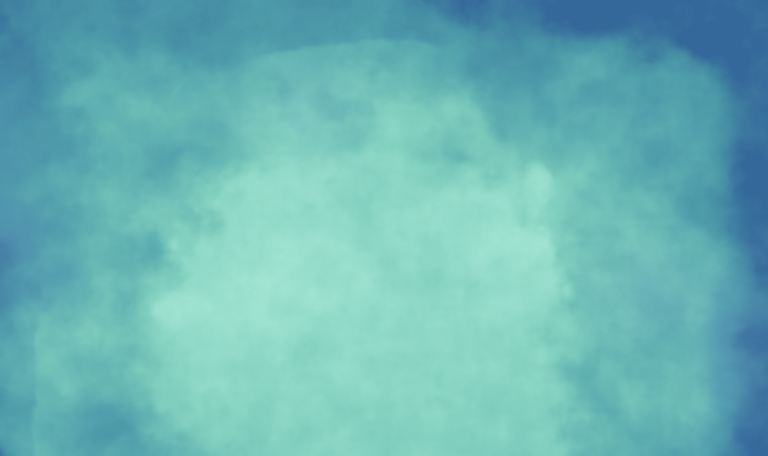
Give the GLSL for this background, as a Shadertoy shader.

```glsl
// Soft watercolour backdrop: a pale mint cloud over teal washes and a blue rim.
// Noise-warped shapes build one tone field, which a colour ramp turns into paint;
// cool tints, mottling and a faint woven grain finish it.

#define WARP_AMOUNT 0.12
#define CLOUD_WARP 0.11
#define FINE_WARP 0.065
#define MOTTLE 0.25
#define FINE_MOTTLE 0.17
#define GRAIN 0.018
#define BASE_TONE 0.47
#define BODY_TONE 0.70
#define CLOUD_TONE 0.94
#define COOL_TINT vec3(0.39, 0.62, 0.75)

float hash(vec2 cell) {
    vec3 h = fract(vec3(cell.xyx) * 0.1031);
    h += dot(h, h.yzx + 33.33);
    return fract((h.x + h.y) * h.z);
}

float noise(vec2 p) {
    vec2 i = floor(p), f = fract(p);
    f = f * f * (3.0 - 2.0 * f);
    vec2 e = vec2(0.0, 1.0);
    return mix(mix(hash(i), hash(i + e.yx), f.x),
               mix(hash(i + e.xy), hash(i + e.yy), f.x), f.y);
}

float fbm(vec2 p) {
    float sum = 0.0, gain = 0.5;
    for (int i = 0; i < 4; i++) {
        sum += gain * noise(p);
        p = mat2(1.6, 1.2, -1.2, 1.6) * p + 7.3;
        gain *= 0.5;
    }
    return sum / 0.9375;
}

// Centred noise vector that bends the wash edges
vec2 bend(vec2 p) {
    return vec2(fbm(p + 3.1), fbm(p + 21.7)) - 0.5;
}

// Gaussian pool of pigment or light
float pool(vec2 uv, vec2 center, vec2 radius) {
    vec2 v = (uv - center) / radius;
    return exp(-dot(v, v));
}

vec3 paint(float tone) {
    vec3 c = vec3(0.205, 0.405, 0.605);
    c = mix(c, vec3(0.27, 0.55, 0.64), clamp(tone / 0.25, 0.0, 1.0));
    c = mix(c, vec3(0.31, 0.62, 0.67), clamp((tone - 0.25) / 0.17, 0.0, 1.0));
    c = mix(c, vec3(0.39, 0.71, 0.70), clamp((tone - 0.42) / 0.20, 0.0, 1.0));
    c = mix(c, vec3(0.49, 0.80, 0.74), clamp((tone - 0.62) / 0.18, 0.0, 1.0));
    c = mix(c, vec3(0.58, 0.86, 0.79), clamp((tone - 0.80) / 0.18, 0.0, 1.0));
    return mix(c, vec3(0.66, 0.91, 0.84), clamp((tone - 0.98) / 0.17, 0.0, 1.0));
}

void mainImage(out vec4 fragColor, in vec2 fragCoord) {
    vec2 uv = fragCoord / iResolution.xy;
    vec2 p = vec2(uv.x * iResolution.x / iResolution.y, uv.y);
    vec2 broad = bend(p * 5.0), fine = bend(p * 15.0);
    vec2 q = uv + WARP_AMOUNT * broad + FINE_WARP * fine;
    vec2 side = uv + 0.04 * broad + 0.02 * fine;

    // Teal sheet, open to deep blue at the sides and the upper right corner
    float corner = (q.x - 0.73) * 0.5 + q.y - 1.0;
    float sheet = smoothstep(-0.09, 0.13, q.x)
                * (1.0 - smoothstep(0.91, 0.98, side.x))
                * (1.0 - smoothstep(-0.14, 0.01, corner))
                * (1.0 - 0.35 * smoothstep(0.82, 1.05, q.y));
    float tone = BASE_TONE * sheet;

    // Broad lighter washes around the cloud
    tone += 0.12 * pool(q, vec2(0.17, 0.75), vec2(0.10, 0.18));
    tone += 0.18 * pool(q, vec2(0.89, 0.30), vec2(0.09, 0.22));
    tone += 0.17 * pool(q, vec2(0.10, 0.29), vec2(0.09, 0.18));
    tone += 0.16 * pool(q, vec2(0.02, 0.10), vec2(0.06, 0.22));
    tone += 0.10 * smoothstep(0.044, 0.054, side.x) * (1.0 - smoothstep(0.25, 0.4, uv.y))
          * (1.0 - smoothstep(0.06, 0.16, uv.x));
    float body = 1.0 - smoothstep(0.6, 1.12, length((q - vec2(0.50, 0.35)) / vec2(0.46, 0.53)));
    tone = mix(tone, max(tone, BODY_TONE), body);

    // Upper veil: low arched rim, slanted right side, faded left side
    float rim = 0.917 - 1.7 * (side.x - 0.5) * (side.x - 0.5) - side.y;
    float slant = 0.573 + 0.4 * (0.91 - side.y) - side.x;
    float veil = smoothstep(-0.006, 0.012, rim) * smoothstep(-0.01, 0.025, slant)
               * smoothstep(0.27, 0.35, side.x) * smoothstep(0.45, 0.75, uv.y);
    tone += 0.13 * veil;

    // Pale cloud: broad ragged shoulders, softer and stretched towards the lower edge
    vec2 c = uv + CLOUD_WARP * broad + FINE_WARP * fine - vec2(0.485, 0.29);
    c.y *= c.y < 0.0 ? 0.7 : 1.0;
    vec2 lobe = pow(abs(c) / vec2(0.265, 0.37), vec2(2.8));
    float reach = pow(lobe.x + lobe.y, 1.0 / 2.8);
    reach -= 0.14 * pool(uv, vec2(0.71, 0.62), vec2(0.03, 0.05));
    float low = 1.0 - smoothstep(0.0, 0.45, uv.y);
    float cloud = 1.0 - smoothstep(0.91 - 0.25 * low, 1.03 + 0.08 * low, reach);
    tone = mix(tone, CLOUD_TONE - 0.09 * low, cloud);

    // Highlights
    tone += 0.14 * pool(q, vec2(0.36, 0.36), vec2(0.12, 0.13));
    tone += 0.12 * pool(q, vec2(0.70, 0.50), vec2(0.05, 0.08));
    tone += 0.10 * pool(q, vec2(0.76, 0.61), vec2(0.06, 0.07));
    tone += 0.13 * pool(q, vec2(0.19, 0.53), vec2(0.03, 0.05));

    // Darker pools of pigment
    tone -= 0.13 * pool(q, vec2(0.26, 0.92), vec2(0.08, 0.07));
    tone -= 0.12 * pool(q, vec2(0.65, 0.87), vec2(0.06, 0.10));
    tone -= 0.08 * pool(q, vec2(0.07, 0.78), vec2(0.04, 0.08));
    tone -= 0.13 * pool(q, vec2(0.25, 0.65), vec2(0.08, 0.05));
    tone -= 0.12 * pool(q, vec2(0.20, 0.45), vec2(0.04, 0.05));
    tone -= 0.20 * pool(q, vec2(0.585, 0.63), vec2(0.035, 0.06));
    tone -= 0.17 * pool(q, vec2(0.16, 0.08), vec2(0.05, 0.07));
    tone -= 0.13 * pool(q, vec2(0.92, 0.54), vec2(0.04, 0.12));

    // Mottling and woven grain
    tone += MOTTLE * (fbm(q * vec2(13.0, 8.0) + 40.0) - 0.5) * mix(1.0, 0.7, cloud);
    tone += FINE_MOTTLE * (fbm(p * 21.0 + 9.0) - 0.5);
    tone += GRAIN * (noise(p * vec2(80.0, 22.0)) + noise(p * vec2(22.0, 80.0)) - 1.0);

    // Cool violet-blue glazes
    float glaze = pool(q, vec2(0.00, 0.55), vec2(0.07, 0.22))
                + pool(q, vec2(0.95, 0.22), vec2(0.05, 0.18))
                + 0.7 * pool(q, vec2(0.84, 0.34), vec2(0.06, 0.09))
                + 0.5 * pool(q, vec2(0.40, 0.76), vec2(0.07, 0.12));
    fragColor = vec4(mix(paint(tone), COOL_TINT, 0.38 * min(glaze, 1.0)), 1.0);
}
```
